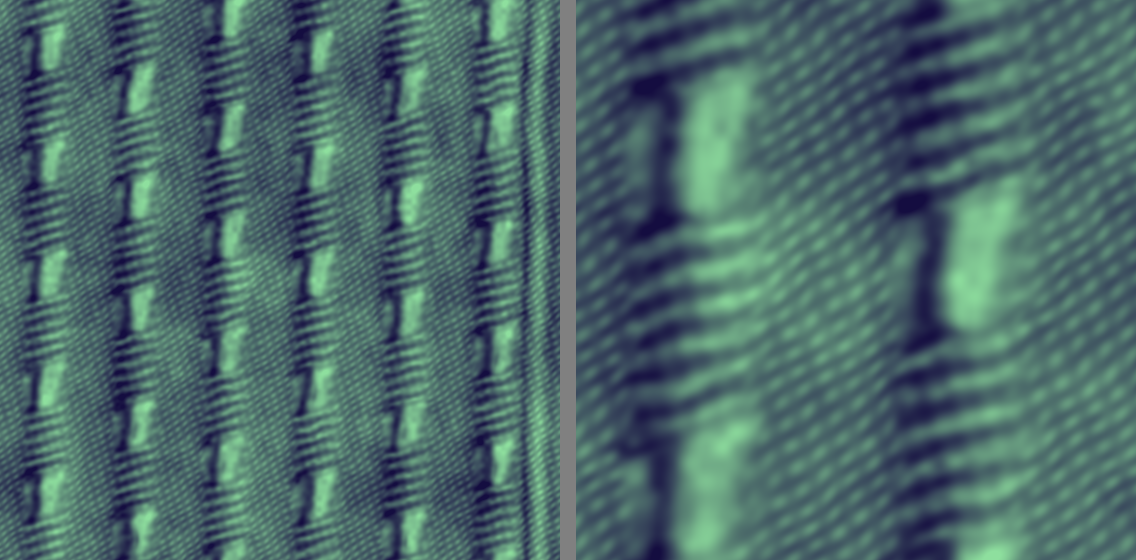
Left, the full canvas; right, a detail of the centre.
A WebGL 2 fragment shader for this pattern:

```glsl
#version 300 es
precision highp float;
uniform vec2 u_resolution;
out vec4 outColor;

const float TAU = 6.2831853;

float hash(vec2 p) {
    vec3 q = fract(vec3(p.xyx) * 0.1031);
    q += dot(q, q.yzx + 33.33);
    return fract((q.x + q.y) * q.z);
}

float noise(vec2 p) {
    vec2 i = floor(p), f = fract(p);
    f = f * f * (3.0 - 2.0 * f);
    return mix(mix(hash(i), hash(i + vec2(1, 0)), f.x),
               mix(hash(i + vec2(0, 1)), hash(i + vec2(1, 1)), f.x), f.y);
}

float bump(float x, float center, float width) {
    float d = (x - center) / width;
    return exp(-d * d);
}

// Soft-edged band around zero
float band(float x, float halfWidth, float soft) {
    return 1.0 - smoothstep(halfWidth - soft, halfWidth + soft, abs(x));
}

vec3 threadColor(float v) {
    vec3 c = mix(vec3(0.08, 0.05, 0.25), vec3(0.22, 0.28, 0.36), clamp(v / 0.27, 0.0, 1.0));
    c = mix(c, vec3(0.33, 0.48, 0.44), clamp((v - 0.27) / 0.23, 0.0, 1.0));
    return mix(c, vec3(0.57, 0.90, 0.63), clamp((v - 0.5) / 0.5, 0.0, 1.0));
}

void main() {
    vec2 p = gl_FragCoord.xy / u_resolution;

    // Six columns, each lowered by about a third of a repeat
    float column = clamp(floor((p.x - 0.086) / 0.1606 + 0.5), 0.0, 5.0);
    float dx = p.x - 0.086 - column * 0.1606;
    float rise = (p.y - 0.906 + column * 0.0674) / 0.1975;
    float row = floor(rise + 0.5);
    vec2 id = vec2(column + 3.0, row + 17.0);
    float dy = (rise - row) * 0.1975;

    // Cloudy shading and fine diagonal twill
    float cloud = noise(p * vec2(9.0, 8.0) + 4.0) - 0.5;
    float mottle = noise(p * vec2(38.0, 30.0)) - 0.5;
    float grain = noise(p * 100.0 + 9.0) - 0.5;
    float twill = sin(TAU * ((p.y - 0.68 * p.x) / 0.0138 + 0.5 * mottle));
    float dots = sin(TAU * (p.x + 0.25 * p.y) / 0.0155);
    float v = 0.425 + 0.25 * cloud + 0.14 * mottle + 0.10 * grain;
    float fabric = v + 0.075 * twill + 0.03 * dots + 0.03 * twill * dots;

    // Nine slanted ridges per repeat, fading into the twill
    float ridge = sin(TAU * (rise * 9.0 - 0.3 * dx / 0.0219 + 0.3 * mottle + 0.35));
    float ridgeZone = smoothstep(-0.055, -0.030, dx) * (1.0 - smoothstep(0.012, 0.055, dx));
    float rib = v + (0.16 + 0.14 * grain) * ridge + 0.02 * dots;
    float shade = mix(fabric, rib, ridgeZone);
    shade -= 0.20 * bump(dx, -0.032, 0.024);
    shade += 0.11 * bump(dx, 0.020, 0.021);

    // Raised stitch: bright float, dark slit, pale shoulder
    float edgeX = dx + (hash(id + 40.0) - 0.5) * 0.004 + 0.008 * mottle;
    float edgeY = dy + (hash(id) - 0.5) * 0.006 - 0.25 * dx + 0.008 * mottle;
    float lean = edgeX - 0.11 * dy;
    float span = band(edgeY, 0.037, 0.010);
    float bright = span * band(lean - 0.005, 0.0145 + 0.05 * dy, 0.010);
    float slit = span * bump(lean, -0.022, 0.009);
    float shoulder = band(edgeY - 0.014, 0.018, 0.012) * bump(lean, -0.041, 0.007);
    shade = mix(shade, v + 0.06, span * ridgeZone * 0.7);
    shade = mix(shade, 0.86 + 0.18 * mottle + 0.18 * grain, bright * 0.92);
    shade = mix(shade, 0.09 + 0.18 * grain, slit * 0.85);
    shade += 0.12 * shoulder;

    // Top hook, bright upper corners and worn centers
    shade -= 0.34 * bump(edgeX, -0.034, 0.015) * bump(edgeY, 0.040, 0.007);
    shade += 0.20 * bump(edgeX, 0.024, 0.011) * bump(edgeY, 0.029, 0.010);
    shade -= 0.18 * bump(edgeX, -0.028, 0.015) * bump(edgeY, -0.036, 0.008);
    float worn = smoothstep(0.45, 1.0, hash(id + 71.0));
    shade -= 0.30 * worn * bump(lean, -0.003, 0.006) * bump(dy, -0.012, 0.017);

    // Vertical folds along the right edge
    float foldX = p.x + 0.014 * (noise(vec2(3.0, p.y * 5.0)) - 0.5);
    float foldWear = 0.4 + 0.9 * noise(vec2(8.0, p.y * 9.0));
    shade += 0.27 * foldWear * bump(foldX, 0.964, 0.012);
    shade -= 0.20 * foldWear * bump(foldX, 0.939, 0.007);
    shade -= 0.08 * bump(foldX, 0.988, 0.008);

    outColor = vec4(threadColor(clamp(shade, 0.0, 0.97)), 1.0);
}
```
